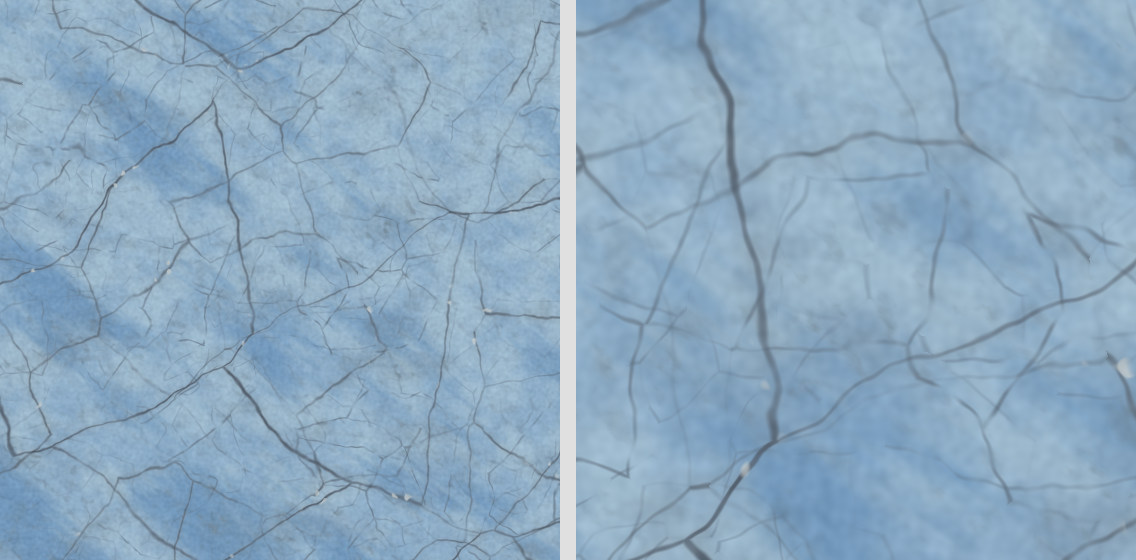
Left: the whole. Right: its middle third, enlarged.
This texture is drawn by a WebGL 1 fragment shader. Its source:

```glsl
precision highp float;
// Weathered blue paint with diagonal streaks, a branching web of cracks and pale chips.
uniform vec2 u_resolution;

vec2 hash2(vec2 p) {
  p = vec2(dot(p, vec2(127.1, 311.7)), dot(p, vec2(269.5, 183.3)));
  return fract(sin(p) * 43758.5);
}

// Gradient noise, roughly -0.6 to 0.6
float noise(vec2 p) {
  vec2 i = floor(p), f = fract(p);
  vec2 u = f * f * f * (f * (f * 6.0 - 15.0) + 10.0);
  vec2 e = vec2(0.0, 1.0);
  float a = dot(hash2(i) * 2.0 - 1.0, f);
  float b = dot(hash2(i + e.yx) * 2.0 - 1.0, f - e.yx);
  float c = dot(hash2(i + e.xy) * 2.0 - 1.0, f - e.xy);
  float d = dot(hash2(i + e.yy) * 2.0 - 1.0, f - e.yy);
  return mix(mix(a, b, u.x), mix(c, d, u.x), u.y);
}

float fbm(vec2 p) {
  float sum = 0.0, amp = 0.6;
  for (int i = 0; i < 4; i++) {
    sum += amp * noise(p);
    p = mat2(1.6, 1.2, -1.2, 1.6) * p + 7.3;
    amp *= 0.5;
  }
  return sum;
}

// Cell borders, each with its own strength: x is the crack line, y the halo beside it.
// Scale is cells per canvas; halfWidth is in canvas units; keep is the share of borders drawn.
vec2 cracks(vec2 q, float scale, float halfWidth, float keep) {
  vec2 cell = floor(q), f = fract(q), nearest = vec2(0.0), home = vec2(0.0);
  float best = 9.0;
  for (int y = -1; y <= 1; y++) for (int x = -1; x <= 1; x++) {
    vec2 g = vec2(float(x), float(y));
    vec2 r = g + hash2(cell + g) - f;
    if (dot(r, r) < best) { best = dot(r, r); nearest = r; home = g; }
  }
  float soft = 0.0012 + 0.5 / u_resolution.y;
  vec2 ink = vec2(0.0);
  for (int y = -2; y <= 2; y++) for (int x = -2; x <= 2; x++) {
    vec2 g = home + vec2(float(x), float(y));
    vec2 r = g + hash2(cell + g) - f;
    vec2 across = r - nearest;
    if (dot(across, across) > 0.0001) {
      float dist = dot(0.5 * (nearest + r), normalize(across)) / scale;
      float h = hash2(2.0 * cell + g + home + 31.7).x;
      float strength = smoothstep(0.75 - keep, 1.25 - keep, h);
      float w = halfWidth * mix(0.65, 1.2, h);
      float line = 1.0 - smoothstep(max(w - soft, 0.0), w + soft, dist);
      ink = max(ink, strength * vec2(line, exp(-dist * 150.0)));
    }
  }
  return ink;
}

void main() {
  vec2 p = gl_FragCoord.xy / u_resolution.y;
  vec2 streak = vec2(dot(p, vec2(0.8, -0.6)), dot(p, vec2(0.6, 0.8)));

  // Paint: pale mottling, deeper diagonal bands and brush streaks
  float mottle = fbm(p * 13.0 + 3.0);
  float brush = noise(streak * vec2(12.0, 75.0)) + 0.5 * noise(streak * vec2(25.0, 140.0));
  vec3 color = mix(vec3(0.555, 0.68, 0.785), vec3(0.625, 0.735, 0.81),
                   smoothstep(-0.22, 0.2, mottle + 0.2 * (p.y - 0.4)));
  float band = fbm(streak * vec2(2.3, 7.0) + 11.0) + 0.18 * (0.58 - p.y) + 0.12 * brush;
  color = mix(color, vec3(0.43, 0.585, 0.73), 0.9 * smoothstep(0.0, 0.3, band));
  float deep = fbm(streak * vec2(5.0, 22.0) + 23.0);
  color = mix(color, vec3(0.35, 0.48, 0.63),
              0.45 * smoothstep(0.12, 0.38, deep) * smoothstep(0.0, 0.2, band));

  // Grey grime: broad patches, mid blotches and small specks
  float patches = smoothstep(0.0, 0.33, fbm(p * vec2(5.0, 8.0) + 41.0));
  float blotches = smoothstep(0.04, 0.32, fbm(p * vec2(17.0, 24.0) + 71.0));
  float specks = smoothstep(0.06, 0.34, fbm(streak * vec2(38.0, 60.0)));
  float grime = 0.22 * patches + 0.2 * blotches + specks * (0.2 + 0.35 * patches);
  color = mix(color, vec3(0.45, 0.52, 0.57), min(grime, 0.8));

  // Four crack networks on a gently bent plane
  vec2 bend = vec2(noise(p * 5.0), noise(p * 5.0 + 17.0)) * 0.06
            + vec2(noise(p * 24.0 + 5.0), noise(p * 24.0 + 29.0)) * 0.011
            + vec2(noise(p * 70.0 + 8.0), noise(p * 70.0 + 33.0)) * 0.003;
  vec2 q = p + bend;
  vec2 slant = vec2(dot(q, vec2(0.8, 0.6)) * 2.1, dot(q, vec2(-0.6, 0.8)) * 3.3);
  vec2 large = cracks(slant + 4.6, 2.7, 0.0021, 0.8);
  vec2 medium = cracks(q * 5.5 + 13.2, 5.5, 0.0014, 0.65);
  vec2 small = cracks((q + bend.yx * 0.5) * 11.0 + 37.0, 11.0, 0.001, 0.6);
  vec2 tiny = cracks((q - bend.yx * 0.4) * 21.0 + 57.0, 21.0, 0.0008, 0.45);
  float wear = smoothstep(-0.3, 0.2, noise(p * 8.0 + 9.0));
  float fine = smoothstep(-0.3, 0.2, noise(p * 4.0 + 51.0));
  float broken = smoothstep(-0.35, 0.15, noise(p * 45.0 + 19.0));

  float halo = max(large.y, medium.y * wear);
  color = mix(color, vec3(0.49, 0.54, 0.57), 0.35 * halo * mix(0.5, 1.0, broken));
  color = mix(color, vec3(0.40, 0.47, 0.54), 0.4 * tiny.x * fine * broken);
  color = mix(color, vec3(0.39, 0.45, 0.51), 0.65 * small.x * mix(0.3, 1.0, fine) * broken);
  color = mix(color, vec3(0.36, 0.41, 0.46),
              medium.x * mix(0.3, 0.8, wear) * mix(0.6, 1.0, broken));
  color = mix(color, vec3(0.31, 0.35, 0.40),
              large.x * mix(0.5, 0.9, wear) * mix(0.75, 1.0, broken));

  // Pale chips cluster along the cracks
  float chip = smoothstep(0.16, 0.34, noise(p * 75.0 + 2.0))
             * smoothstep(0.08, 0.26, noise(p * 8.0 + 63.0)) * smoothstep(0.2, 0.5, halo);
  color = mix(color, vec3(0.74, 0.77, 0.78), 0.85 * chip);

  // Soft surface grain
  color += 0.05 * noise(p * 140.0) + 0.04 * noise(p * 65.0) + 0.02 * brush;
  gl_FragColor = vec4(color, 1.0);
}
```
